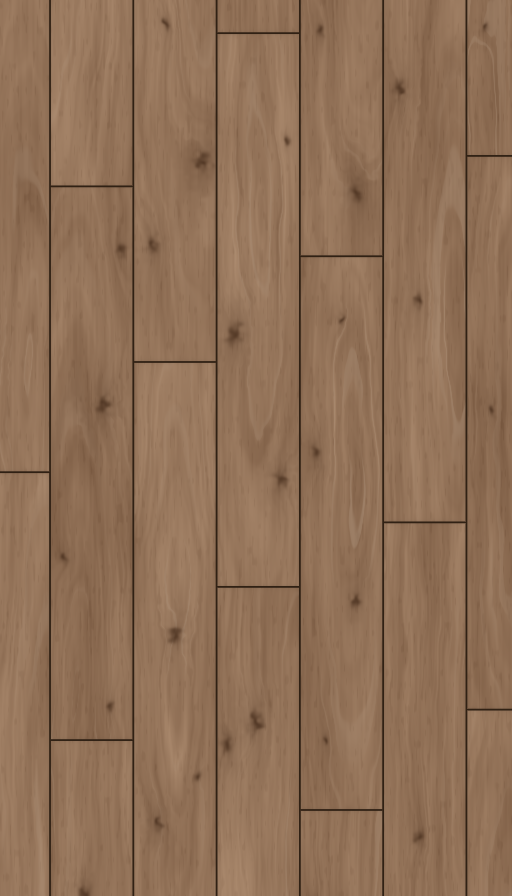
This texture is drawn by a Shadertoy shader. Its source:

```glsl
// Staggered oak floor planks with flowing grain, knots and thin dark seams.

const float ASPECT = 0.573;                    // floor width over height
const vec2 PLANK = vec2(0.0932, 0.618);        // plank width and length
const float FIRST_SEAM = 0.056;                // left-most long seam
const float SEAM_HALF = 0.001;
const float JOINTS[7] = float[7](0.473, 0.174, 0.596, 0.345, 0.096, 0.417, 0.208);

const vec3 SEAM_COLOR = vec3(0.19, 0.13, 0.08);
const vec3 KNOT_COLOR = vec3(0.29, 0.19, 0.12);
const vec3 DARK_OAK = vec3(0.47, 0.345, 0.25);
const vec3 LIGHT_OAK = vec3(0.67, 0.54, 0.43);
const vec3 LIMED_OAK = vec3(0.68, 0.58, 0.49);

float hash(vec2 p) {
    vec3 q = fract(p.xyx * 0.1031);
    q += dot(q, q.yzx + 33.33);
    return fract((q.x + q.y) * q.z);
}

float noise(vec2 p) {
    vec2 i = floor(p), f = fract(p);
    f = f * f * (3.0 - 2.0 * f);
    return mix(mix(hash(i), hash(i + vec2(1, 0)), f.x),
               mix(hash(i + vec2(0, 1)), hash(i + vec2(1, 1)), f.x), f.y);
}

float fbm(vec2 p) {
    float sum = 0.0, gain = 0.53;
    for (int i = 0; i < 4; i++) {
        sum += gain * noise(p);
        p = p * 2.03 + 17.3;
        gain *= 0.5;
    }
    return sum;
}

// Returns grain bend, halo and dark core of the knots in one plank
vec3 knots(vec2 p, vec2 id) {
    vec3 total = vec3(0.0);
    for (int i = 0; i < 4; i++) {
        vec2 key = id * 7.0 + vec2(float(i) * 3.0, 11.0);
        if (hash(key + 40.0) < 0.3) continue;
        vec2 center = vec2((hash(key) - 0.5) * 0.8,
                           (float(i) + hash(key + 9.0)) / 4.0) * PLANK;
        float size = mix(0.003, 0.0085, hash(key + 21.0));
        vec2 q = (p - center) / size;
        q.x += 0.25 * q.y * (hash(key + 30.0) - 0.5);
        q += 1.1 * (vec2(noise(p * 160.0 + key), noise(p * 160.0 - key)) - 0.5);
        float bend = size * exp(-dot(q * q, vec2(0.1, 0.025)));
        float halo = exp(-length(q * vec2(0.75, 0.32)));
        float core = exp(-dot(q * q, vec2(1.5, 0.8)));
        total += vec3(bend, halo * size / 0.008, core);
    }
    return total;
}

// Wood colour at a point measured from the plank's bottom centre
vec3 oak(vec2 p, vec2 id) {
    vec2 seed = 60.0 * vec2(hash(id + 3.0), hash(id + 8.0));
    vec3 knot = knots(p, id);

    // Long nested growth rings, warped by noise and knots
    vec2 heart = vec2((hash(id + 5.0) - 0.5) * 1.7, hash(id + 6.0)) * PLANK;
    vec2 q = p - heart;
    q.x += 0.022 * (fbm(p * vec2(22.0, 7.0) + seed) - 0.5);
    float ring = length(q * vec2(1.0, 0.11)) + 1.6 * knot.x;
    ring += 0.0025 * noise(p * vec2(120.0, 35.0) + seed);

    float bands = fbm(vec2(ring * 130.0, p.y * 2.5) + seed);
    float lines = noise(vec2(ring * 420.0, p.y * 5.0) + seed);
    float blotch = fbm(p * vec2(28.0, 6.0) + seed.yx);
    float fibre = noise(p * vec2(430.0, 22.0) + seed);
    float pores = smoothstep(0.72, 0.95, noise(p * vec2(480.0, 75.0) + seed.yx));

    float tone = 0.53 + 0.5 * (bands - 0.5) + 0.16 * (lines - 0.5)
               + 0.55 * (blotch - 0.5) + 0.16 * (fibre - 0.5)
               + 0.14 * (hash(id + 14.0) - 0.5) - 0.13 * pores;
    vec3 color = mix(DARK_OAK, LIGHT_OAK, clamp(tone, -0.2, 1.1));

    // Pale limed streaks gather near the heart of the board
    float limed = smoothstep(0.72, 0.95, lines) * exp(-ring * 32.0);
    color = mix(color, LIMED_OAK, 0.5 * limed);

    color = mix(color, KNOT_COLOR, clamp(0.42 * knot.y, 0.0, 0.55));
    return mix(color, KNOT_COLOR, clamp(0.75 * knot.z, 0.0, 0.85));
}

void mainImage(out vec4 fragColor, in vec2 fragCoord) {
    vec2 p = fragCoord / iResolution.xy * vec2(ASPECT, 1.0);
    float pixel = 1.0 / iResolution.y;

    // Plank lookup: columns of equal width, each with its own joint height
    float column = floor((p.x - FIRST_SEAM) / PLANK.x) + 1.0;
    float joint = JOINTS[clamp(int(column), 0, 6)];
    vec2 cell = vec2((p.x - FIRST_SEAM) / PLANK.x, (p.y - joint) / PLANK.y);
    vec2 id = vec2(column, floor(cell.y) + 2.0);
    vec2 local = fract(cell);

    vec3 color = oak((local - vec2(0.5, 0.0)) * PLANK, id);

    // Seams with a faint shaded bevel
    vec2 edge = min(local, 1.0 - local) * PLANK;
    float d = min(edge.x, edge.y);
    color *= 1.0 - 0.1 * exp(-d / 0.0018);
    float seam = clamp((SEAM_HALF - d) / pixel + 0.5, 0.0, 1.0);
    color = mix(color, SEAM_COLOR, seam);

    fragColor = vec4(color, 1.0);
}
```
